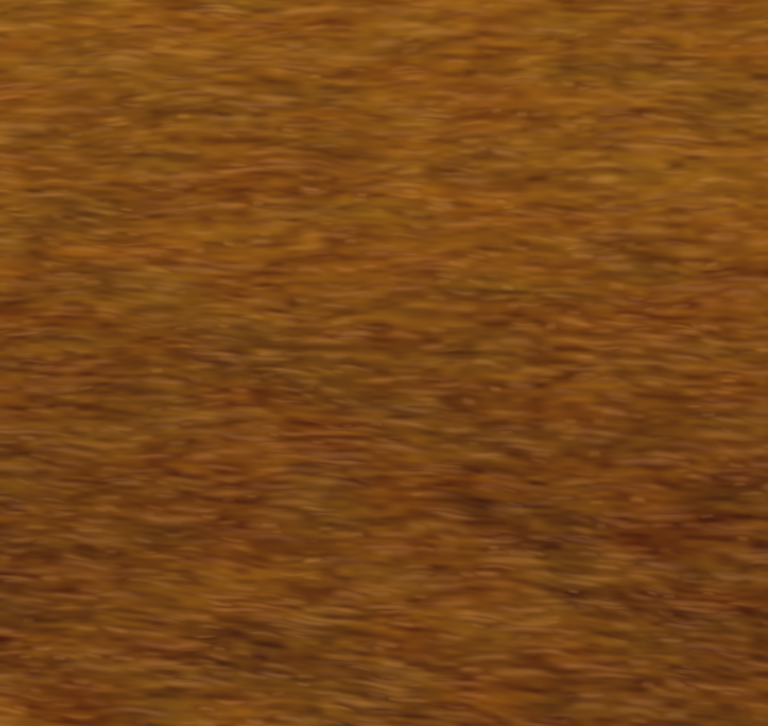
Write a Shadertoy shader that draws this texture.

```glsl
float hash(vec2 p) {
    vec3 q = fract(p.xyx * vec3(0.1031, 0.1030, 0.0973));
    q += dot(q, q.yzx + 33.33);
    return fract((q.x + q.y) * q.z);
}

float valueNoise(vec2 p) {
    vec2 cell = floor(p), f = fract(p);
    f = f * f * (3.0 - 2.0 * f);
    float low = mix(hash(cell), hash(cell + vec2(1, 0)), f.x);
    float high = mix(hash(cell + vec2(0, 1)), hash(cell + vec2(1, 1)), f.x);
    return mix(low, high, f.y);
}

// Cellular layer of short tapered dashes, one per cell, rows staggered
float fibres(vec2 p, float seed, float density) {
    float strongest = 0.0;
    float baseRow = floor(p.y);
    for (int j = -1; j <= 1; j++) {
        float row = baseRow + float(j);
        float x = p.x + 17.0 * hash(vec2(row, seed));
        for (int i = -1; i <= 1; i++) {
            vec2 cell = vec2(floor(x) + float(i), row);
            vec2 id = cell + seed * 7.0;
            vec2 centre = cell + vec2(hash(id + 31.0), hash(id + 57.0));
            vec2 d = vec2(x, p.y) - centre;
            d.y += 0.12 * sin(d.x * 5.0 + 6.3 * hash(id + 11.0));
            float halfLength = mix(0.25, 0.95, hash(id + 83.0));
            float thickness = mix(0.2, 0.36, hash(id + 119.0));
            float taper = 1.0 - smoothstep(0.25, 1.0, abs(d.x) / halfLength);
            float profile = exp(-0.5 * d.y * d.y / (thickness * thickness));
            float present = step(hash(id + 143.0), density);
            float strength = mix(0.4, 1.0, hash(id + 171.0));
            strongest = max(strongest, present * strength * taper * profile);
        }
    }
    return strongest;
}

void mainImage(out vec4 fragColor, in vec2 fragCoord) {
    vec2 uv = fragCoord / iResolution.y;

    // Grain direction: nearly level, dipping to the right lower down
    vec2 grain = uv + 5.0;
    grain.y += 0.09 * uv.x * (1.0 - uv.y);
    grain.y += 0.003 * sin(uv.x * 11.0 + uv.y * 17.0) + 0.0015 * sin(uv.x * 29.0 - uv.y * 41.0);

    // Broad shading, soft patches and slanted dark bands
    float tone = 0.37 + 0.40 * smoothstep(0.15, 1.0, uv.y) + 0.09 * smoothstep(0.2, 0.0, uv.y);
    tone += 0.22 * (valueNoise(grain * vec2(3.0, 9.0)) - 0.5);
    tone += 0.16 * (valueNoise(grain * vec2(7.0, 26.0) + 40.0) - 0.5);
    float slanted = valueNoise(vec2(uv.x * 5.0, (uv.y + 0.42 * uv.x) * 19.0) + 70.0) - 0.5;
    tone += 0.26 * slanted * smoothstep(0.55, 0.1, uv.y);

    // Fine streaks
    tone += 0.40 * (valueNoise(grain * vec2(19.0, 105.0)) - 0.5);
    tone += 0.36 * (valueNoise(grain * vec2(42.0, 185.0) + 90.0) - 0.5);

    // Dark pores and pale fibres
    float pores = fibres(grain * vec2(17.0, 95.0), 3.0, 0.45);
    float pale = fibres(grain * vec2(14.0, 100.0), 8.0, 0.36);
    pale = max(pale, 0.75 * fibres(grain * vec2(25.0, 130.0), 14.0, 0.32));
    tone -= 0.26 * pores * (1.0 - pale);

    vec3 darkBrown = vec3(0.31, 0.145, 0.06);
    vec3 golden = vec3(0.57, 0.355, 0.09);
    vec3 wood = mix(darkBrown, golden, clamp(tone + 0.05, -0.08, 1.15));

    // Drift between russet and olive
    float hue = valueNoise(grain * vec2(9.0, 32.0) + 130.0) - 0.5;
    wood += hue * vec3(0.035, -0.014, -0.01);

    vec3 paleFibre = wood * 0.72 + vec3(0.25, 0.18, 0.125);
    wood = mix(wood, paleFibre, 0.8 * pale);
    fragColor = vec4(wood, 1.0);
}
```
